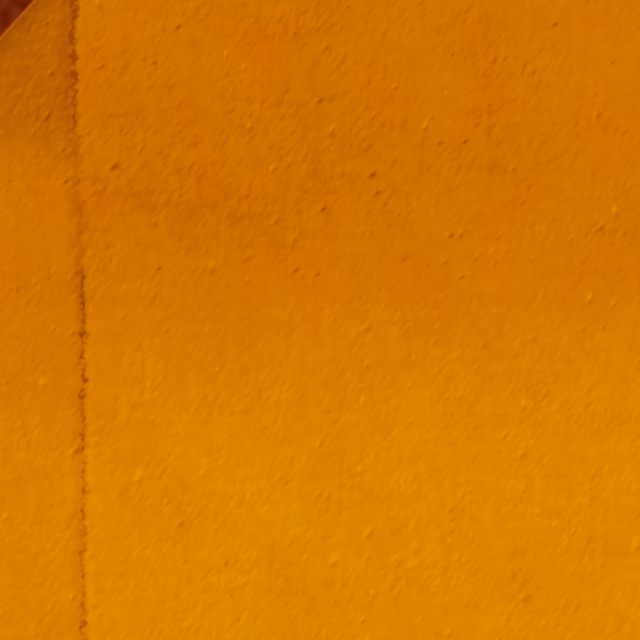
This texture is drawn by a Shadertoy shader. Its source:

```glsl
// Ochre felt-like paper: a soft tonal drift from glowing base to burnt top,
// a fine broken diagonal grain with scattered flecks, one frayed vertical
// crease and a dark folded corner. All built from gradient noise.

#define GRAIN_SCALE 96.0
#define GRAIN_RELIEF 0.20
#define CLOUD_AMOUNT 0.15
#define MOTTLE_AMOUNT 0.17
#define WEAVE_AMOUNT 0.09
#define STAIN_AMOUNT 0.035
#define FLECK_CELLS 27.0
#define FLECK_SHARE 0.30
#define FLECK_RELIEF 0.80
#define CREASE_X 0.130
#define CREASE_DEPTH 0.80

const vec3 UMBER = vec3(0.74, 0.38, 0.01);
const vec3 BURNT = vec3(0.81, 0.44, 0.00);
const vec3 OCHRE = vec3(0.84, 0.47, 0.005);
const vec3 AMBER = vec3(0.87, 0.52, 0.00);
const vec3 FOLD_SHADE = vec3(0.45, 0.15, 0.03);
const vec3 FOLD_RIM = vec3(0.78, 0.37, 0.12);

vec2 hash2(vec2 cell) {
    uvec2 q = uvec2(ivec2(cell)) * uvec2(1597334673u, 3812015801u);
    uint n = (q.x ^ q.y) * 1597334673u;
    n = (n ^ (n >> 15)) * 2246822519u;
    n ^= n >> 13;
    return vec2(n & 65535u, n >> 16) / 65535.0;
}

float corner(vec2 cell, vec2 offset) {
    float angle = 6.28318 * hash2(cell).x;
    return dot(vec2(cos(angle), sin(angle)), offset);
}

float gradientNoise(vec2 p) {
    vec2 i = floor(p), f = p - i;
    vec2 w = f * f * f * (f * (f * 6.0 - 15.0) + 10.0);
    vec2 e = vec2(1.0, 0.0);
    return mix(mix(corner(i, f), corner(i + e.xy, f - e.xy), w.x),
               mix(corner(i + e.yx, f - e.yx), corner(i + 1.0, f - 1.0), w.x), w.y);
}

vec2 rotate(vec2 p, float a) {
    float c = cos(a), s = sin(a);
    return vec2(c * p.x + s * p.y, c * p.y - s * p.x);
}

// Height of the fibres: short strokes along a rising diagonal
float fibreHeight(vec2 p) {
    vec2 q = rotate(p, 0.95) * GRAIN_SCALE;
    float h = gradientNoise(q * vec2(0.6, 1.0));
    h += 0.65 * gradientNoise(q * vec2(1.1, 1.6) + 37.0);
    return h + 0.4 * gradientNoise(q * 0.4 + 71.0);
}

// Sparse bumps, each lit on its upper left and shaded on its lower right
float flecks(vec2 p) {
    vec2 home = floor(p * FLECK_CELLS);
    float sum = 0.0;
    for (int y = -1; y <= 1; y++)
    for (int x = -1; x <= 1; x++) {
        vec2 cell = home + vec2(x, y);
        vec2 pick = hash2(cell + 211.0);
        float glow = hash2(cell + 409.0).y;
        vec2 d = p - (cell + hash2(cell)) / FLECK_CELLS;
        float size = mix(0.0024, 0.0056, pick.y * pick.y * pick.y);
        vec2 q = rotate(d, 0.4 + 1.2 * glow) / (size * vec2(1.6, 0.9));
        float side = dot(d, vec2(-0.75, 0.66)) / size;
        float bump = (side + 0.9 * (glow - 0.5)) * exp(-dot(q, q));
        sum += step(pick.x, FLECK_SHARE) * (0.4 + 0.9 * pick.y) * bump;
    }
    return sum;
}

// Broad light: bright base, burnt upper middle, paler right edge
float broadTone(vec2 p) {
    float t = mix(0.96, 0.34, smoothstep(0.24, 0.72, p.y + 0.06 * (0.5 - p.x)));
    t += 0.12 * smoothstep(0.45, 1.0, p.x) * smoothstep(0.5, 0.9, p.y);
    vec2 shade = (p - vec2(0.30, 0.70)) / vec2(0.24, 0.13);
    t -= 0.10 * exp(-dot(shade, shade));
    float flap = 1.0 - smoothstep(CREASE_X - 0.04, CREASE_X, p.x);
    float flapLight = exp(-pow((p.y - 0.66) / 0.10, 2.0));
    return t + flap * (0.30 * flapLight - 0.12 - 0.20 * smoothstep(0.72, 0.84, p.y));
}

// Frayed groove: uneven dark nicks on a soft shadow, almost lost in its middle
float crease(vec2 p) {
    float line = CREASE_X - 0.015 * smoothstep(0.45, 0.95, p.y);
    line += 0.004 * gradientNoise(vec2(p.y * 28.0, 5.0));
    float fray = 0.006 * gradientNoise(p * vec2(60.0, 100.0));
    fray += 0.005 * gradientNoise(rotate(p, 0.9) * vec2(90.0, 190.0));
    float d = p.x - line + fray;
    float faint = smoothstep(0.56, 0.60, p.y) * (1.0 - smoothstep(0.72, 0.90, p.y));
    float nicks = 0.75 + 1.0 * gradientNoise(vec2(p.y * 62.0, 3.0));
    nicks += 0.8 * gradientNoise(vec2(p.y * 135.0, 11.0));
    float groove = max(nicks, 0.1) * exp(-pow(d / 0.0040, 2.0));
    float shadow = 0.40 * exp(-pow((d + 0.006) / 0.012, 2.0));
    float lip = 0.15 * exp(-pow((d - 0.010) / 0.006, 2.0));
    return (1.0 - 0.85 * faint) * (lip - groove) - (1.0 - 0.4 * faint) * shadow;
}

vec3 palette(float t) {
    vec3 c = mix(UMBER, BURNT, clamp(t * 3.0, -1.6, 1.0));
    c = mix(c, OCHRE, clamp(t * 3.0 - 1.0, 0.0, 1.0));
    return c + (AMBER - OCHRE) * clamp(t * 3.0 - 2.0, 0.0, 1.8);
}

void mainImage(out vec4 fragColor, in vec2 fragCoord) {
    vec2 p = fragCoord / iResolution.xy;

    float tone = broadTone(p);
    tone += CLOUD_AMOUNT * (gradientNoise(p * 7.0 + 9.0) + 0.6 * gradientNoise(p * 19.0));
    tone += MOTTLE_AMOUNT * gradientNoise(p * 48.0 + 130.0);
    tone += WEAVE_AMOUNT * gradientNoise(p * vec2(75.0, 10.0) + 50.0);
    tone += WEAVE_AMOUNT * gradientNoise(p * vec2(12.0, 85.0) + 90.0);

    // Raised grain, strongest in patches and on its steepest strokes
    vec2 lightStep = vec2(-0.0030, 0.0022);
    float slope = fibreHeight(p) - fibreHeight(p + lightStep);
    float patchy = 0.9 + 1.1 * gradientNoise(p * 15.0 + 23.0);
    tone += GRAIN_RELIEF * patchy * slope * (0.75 + 1.1 * abs(slope));
    tone += FLECK_RELIEF * flecks(p);
    tone += CREASE_DEPTH * crease(p);
    vec3 color = palette(tone);

    // Faint reddish stains
    float stain = max(gradientNoise(p * vec2(11.0, 8.0) + 170.0), 0.0);
    color += STAIN_AMOUNT * stain * vec3(0.6, -1.0, 0.0) * smoothstep(0.3, 0.7, p.y);

    // Folded corner at the upper left
    float fold = dot(p - vec2(0.0, 0.94), vec2(-0.737, 0.676));
    color *= 1.0 - 0.12 * exp(-pow(fold / 0.02, 2.0));
    color = mix(color, FOLD_SHADE + 0.08 * gradientNoise(p * 60.0), smoothstep(-0.001, 0.003, fold));
    color = mix(color, FOLD_RIM, 0.6 * exp(-pow(fold / 0.0025, 2.0)));
    fragColor = vec4(color, 1.0);
}
```
